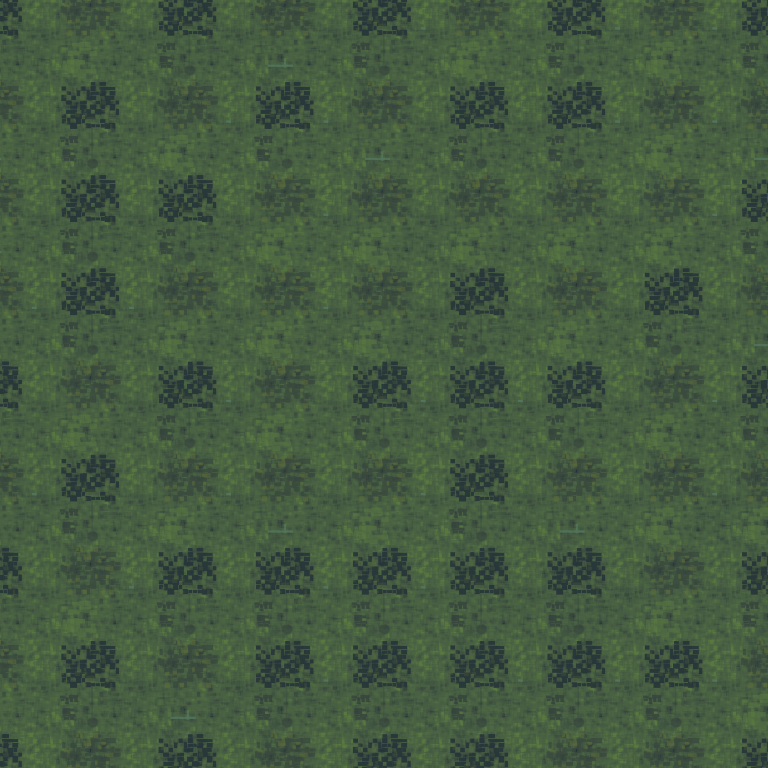
Give the GLSL for this pattern, as a WebGL 2 fragment shader.

```glsl
#version 300 es
precision highp float;

uniform vec2 u_resolution;
out vec4 fragColor;

const vec2 PITCH = vec2(0.1266, 0.1213);
const vec2 FIRST_CLUMP = vec2(0.118, 0.8635);
const vec3 OLIVE = vec3(0.36, 0.42, 0.22);
const vec3 TEAL = vec3(0.34, 0.50, 0.40);
const vec3 SHADES[6] = vec3[6](
    vec3(0.14, 0.20, 0.22), vec3(0.22, 0.28, 0.24), vec3(0.25, 0.33, 0.25),
    vec3(0.28, 0.37, 0.26), vec3(0.30, 0.40, 0.26), vec3(0.35, 0.47, 0.25));

float hash(vec2 p, float seed) {
    vec3 v = fract(vec3(p, seed) * vec3(0.1031, 0.1137, 0.0973) + 0.17);
    v += dot(v, v.yzx + 33.33);
    return fract((v.x + v.y) * v.z);
}

float slope(vec2 corner, vec2 offset, float period, float seed) {
    float angle = 6.2832 * hash(mod(corner, period), seed);
    return dot(vec2(cos(angle), sin(angle)), offset);
}

// Gradient noise that wraps after a whole number of cells
float gradientNoise(vec2 p, float period, float seed) {
    vec2 i = floor(p), f = p - i, w = f * f * f * (f * (f * 6.0 - 15.0) + 10.0);
    vec2 e = vec2(1.0, 0.0);
    float low = mix(slope(i, f, period, seed), slope(i + e, f - e, period, seed), w.x);
    float high = mix(slope(i + e.yx, f - e.yx, period, seed),
                     slope(i + 1.0, f - 1.0, period, seed), w.x);
    return mix(low, high, w.y);
}

float box(vec2 p, vec2 halfSize, vec2 blur) {
    vec2 edge = smoothstep(-blur, blur, halfSize - abs(p));
    return edge.x * edge.y;
}

vec3 shade(float tone) {
    vec3 color = SHADES[0];
    for (int i = 1; i < 6; i++)
        color = mix(color, SHADES[i], clamp(tone - float(i - 1), 0.0, 1.0));
    return color;
}

// Sum of lighter and darker woven dashes, one per cell
float dashes(vec2 p, vec2 grid, float seed, vec2 blur) {
    p = p * grid + seed * 0.37;
    vec2 cell = mod(floor(p), grid);
    vec2 size = 0.2 + 0.29 * vec2(hash(cell, seed), hash(cell, seed + 3.7));
    vec2 jitter = vec2(hash(cell, seed + 5.1), hash(cell, seed + 7.9)) * 2.0 - 1.0;
    float cover = box(fract(p) - 0.5 - jitter * (0.5 - size), size, blur * grid);
    return cover * (hash(cell, seed + 11.3) - 0.5);
}

// Ragged patch of overlapping blocks, thinning towards its rim
float clump(vec2 p, vec2 extent, vec2 grid, float density, float seed, vec2 blur) {
    vec2 home = floor(p * grid);
    float cover = 0.0;
    for (int y = -1; y <= 1; y++)
        for (int x = -1; x <= 1; x++) {
            vec2 cell = home + vec2(x, y);
            vec2 rim = (cell + 0.5) / grid / extent;
            rim *= rim;
            float keep = density * (1.0 - smoothstep(0.5, 1.6, dot(rim, rim)));
            vec2 size = 0.32 + 0.42 * vec2(hash(cell, seed + 2.3), hash(cell, seed + 4.9));
            float block = box(p * grid - cell - 0.5, size, blur * grid);
            cover = max(cover, block * step(hash(cell, seed), keep));
        }
    return cover;
}

void main() {
    vec2 blur = 0.6 / (u_resolution.y * PITCH);
    vec2 t = (gl_FragCoord.xy / u_resolution.y - FIRST_CLUMP) / PITCH;
    vec2 id = floor(t + vec2(0.5, 0.72));
    vec2 q = t - id;

    // Loose alternation of strong and faded repeats
    float flipped = step(0.78, hash(id + 20.0, 6.0));
    float strong = 1.0 - abs(mod(id.x + id.y, 2.0) - flipped);
    float kind = hash(id + 20.0, 13.0);
    float seed = 21.0 + 9.0 * strong;

    // Woven ground
    float tone = 3.05 + 0.9 * gradientNoise(t * 4.0, 4.0, 2.0);
    tone += 0.35 * gradientNoise(t * 0.7, 64.0, 3.0);
    tone += 0.28 * exp(-60.0 * pow(abs(q.x) - 0.36, 2.0));
    tone -= 0.35 * smoothstep(0.4, 0.5, abs(q.x));
    for (int i = 0; i < 6; i++) {
        float n = float(i);
        vec2 grid = i % 2 == 0 ? vec2(8.0 + n, 18.0 + n) : vec2(15.0 + n, 9.0 + n);
        tone += 1.5 * dashes(t, grid, n + 1.0, blur);
    }

    // Bright patch beneath some faded repeats
    float bright = clump(q - vec2(-0.12, -0.52), vec2(0.15, 0.17), vec2(17.0, 21.0), 0.55, 45.0, blur);
    tone = mix(tone, 4.8, 0.75 * bright * (1.0 - strong) * step(0.3, kind));

    // Main clump
    vec2 extent = vec2(0.29, 0.24);
    float blocks = clump(q, extent, vec2(20.0), mix(0.55, 0.47, strong), seed, blur);
    float body = 1.0 - smoothstep(0.5, 1.3, length(q / extent));
    tone -= 0.7 * body;
    tone = mix(tone, mix(0.95, 0.1, strong), blocks * mix(0.75, 0.95, strong));

    // Small marks hanging below strong repeats
    float marks = box(q - vec2(0.015, -0.42), vec2(0.009, 0.17), blur) * 0.5;
    marks = max(marks, clump(q - vec2(-0.22, -0.37), vec2(0.075, 0.055), vec2(22.0, 30.0), 0.85, 61.0, blur));
    marks = max(marks, clump(q - vec2(-0.22, -0.54), vec2(0.075, 0.055), vec2(18.0, 34.0), 0.75, 67.0, blur));
    marks = max(marks, 0.8 * (1.0 - smoothstep(0.045, 0.065, length(q - vec2(0.02, -0.63)))));
    marks = max(marks, 0.5 * clump(q - vec2(0.17, -0.37), vec2(0.08, 0.1), vec2(20.0, 26.0), 0.5, 73.0, blur));
    tone = mix(tone, 0.7, 0.85 * marks * strong);

    // Coloured flecks
    vec3 color = shade(tone);
    float flecks = clump(q, extent, vec2(26.0, 24.0), 0.14, seed + 50.0, blur);
    color = mix(color, OLIVE, flecks * mix(0.6, 0.25, strong));
    float streak = max(box(q - vec2(-0.05, -0.58), vec2(0.13, 0.012), blur),
                       box(q - vec2(0.0, -0.55), vec2(0.01, 0.05), blur));
    color = mix(color, TEAL, 0.6 * streak * (1.0 - strong) * step(kind, 0.3));
    float glint = box(q - vec2(0.42, -0.18), vec2(0.025, 0.013), blur);
    color = mix(color, TEAL, 0.7 * glint * step(0.6, kind));
    fragColor = vec4(color, 1.0);
}
```
